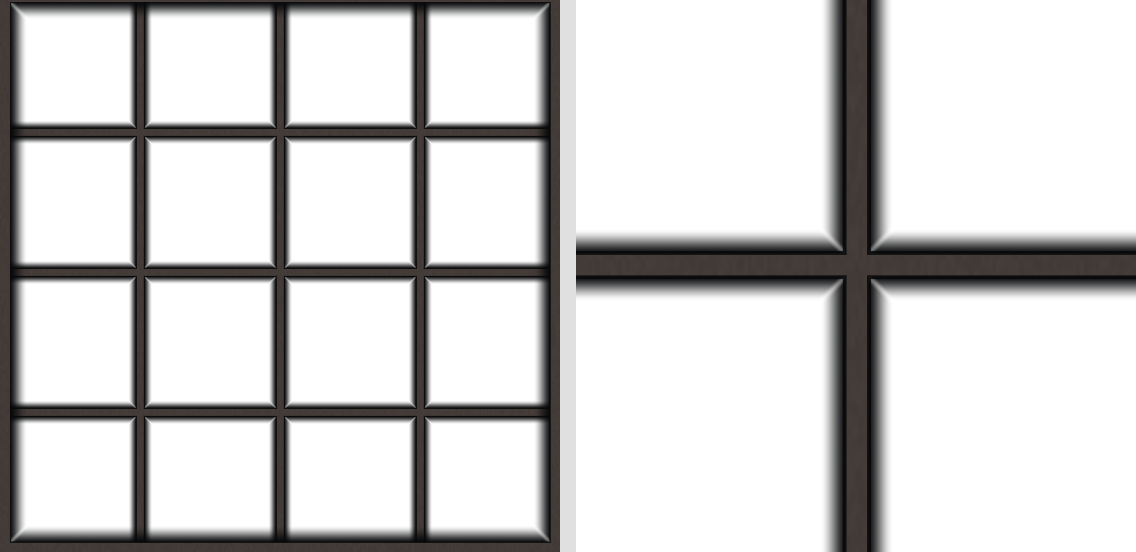
Left, the full canvas; right, a detail of the centre.
Reproduce this pattern procedurally as a WebGL 1 fragment shader.

```glsl
precision highp float;
// Four by four window of white panes in a dark wooden lattice with soft inner shadows.

uniform vec2 u_resolution;

// Lengths are in pane pitches: the canvas is four pitches wide.
#define PITCHES 4.0
#define CENTER vec2(0.002, 0.026)
#define OPENING 1.927
#define BAR_HALF 0.029
#define LINE_HALF 0.0045
#define BAR_SHADOW 0.058
#define FRAME_SHADOW 0.122
#define SEAM_LIGHT 0.35
#define GRAIN 0.022
#define WOOD vec3(0.265, 0.232, 0.217)
#define SHADOW vec3(0.025, 0.029, 0.034)
#define PANE vec3(1.0)

float hash(vec2 p) {
  vec3 q = fract(vec3(p.xyx) * 0.1031);
  q += dot(q, q.yzx + 33.33);
  return fract((q.x + q.y) * q.z);
}

float valueNoise(vec2 p) {
  vec2 cell = floor(p);
  vec2 f = fract(p);
  f = f * f * (3.0 - 2.0 * f);
  float low = mix(hash(cell), hash(cell + vec2(1.0, 0.0)), f.x);
  float high = mix(hash(cell + vec2(0.0, 1.0)), hash(cell + 1.0), f.x);
  return mix(low, high, f.y);
}

// Shadow falling off from two perpendicular edges, lighter along the mitre.
float mitredShadow(vec2 dist, float width) {
  float fall = 1.0 - smoothstep(-0.12 * width, width, min(dist.x, dist.y));
  float seam = 1.0 - smoothstep(0.0, 0.28 * width, abs(dist.x - dist.y));
  return fall * (1.0 - SEAM_LIGHT * seam);
}

// Coverage of the side where the signed distance is positive.
float inside(float dist, float pixel) {
  return smoothstep(-0.5 * pixel, 0.5 * pixel, dist);
}

// Coverage of a thin line along the zero of the distance.
float edgeLine(float dist, float pixel) {
  return 1.0 - smoothstep(LINE_HALF - 0.5 * pixel, LINE_HALF + 0.5 * pixel, abs(dist));
}

void main() {
  float pixel = PITCHES / u_resolution.x;
  vec2 p = (gl_FragCoord.xy - 0.5 * u_resolution) * pixel - CENTER;

  // Distances from the nearest bars and from the outer frame.
  vec2 nearestBar = clamp(floor(p + 0.5), -1.0, 1.0);
  vec2 barDist = abs(p - nearestBar) - BAR_HALF;
  vec2 frameDist = OPENING - abs(p);
  float paneEdge = min(barDist.x, barDist.y);
  float frameEdge = min(frameDist.x, frameDist.y);
  float opening = inside(frameEdge, pixel);

  // Wood with a fine upright grain.
  float grain = valueNoise((p + 4.0) * vec2(110.0, 38.0)) - 0.5;
  vec3 color = WOOD + GRAIN * grain;

  // Panes, shaded by the bars and outlined.
  vec3 pane = mix(PANE, SHADOW, mitredShadow(barDist, BAR_SHADOW));
  color = mix(color, pane, opening * inside(paneEdge, pixel));
  color = mix(color, SHADOW, 0.85 * opening * edgeLine(paneEdge, pixel));

  // The frame casts a wider shadow over panes and bars alike.
  color = mix(color, SHADOW, opening * mitredShadow(frameDist, FRAME_SHADOW));
  color = mix(color, SHADOW, 0.9 * edgeLine(frameEdge, pixel));

  gl_FragColor = vec4(color, 1.0);
}
```
